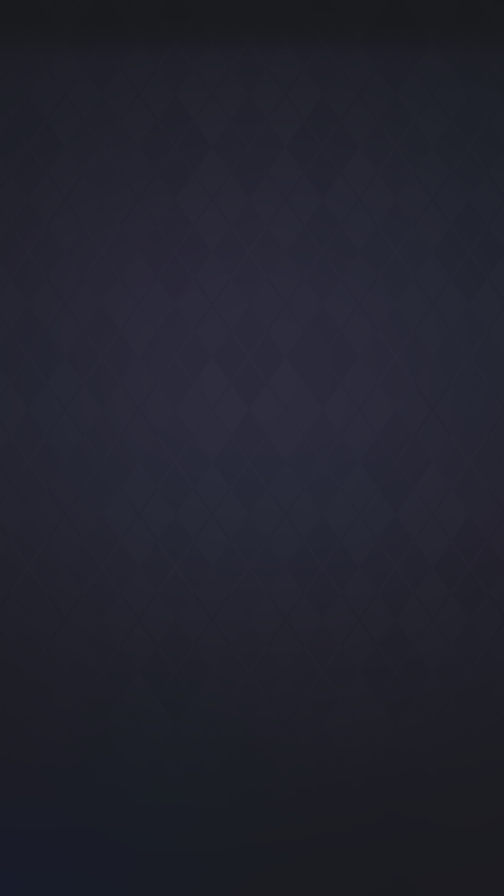
A Shadertoy shader for this pattern:

```glsl
// Dim argyle cloth: a lattice of faint diamonds, crossed by thin diagonal stitches
// that run through the diamond centres. A soft indigo glow lights the middle,
// and both the pattern and the colour fade out toward the top and bottom.

#define REPEATS     vec2(6.86, 8.53)    // diamonds across and down
#define ANCHOR      vec2(0.421, 0.543)  // centre of one light diamond
#define GLOW_CENTRE vec2(0.52, 0.58)
#define GLOW_SIZE   vec2(0.75, 0.35)
#define DARK_COLOUR vec3(0.098, 0.104, 0.124)
#define GLOW_COLOUR vec3(0.168, 0.167, 0.232)
#define LINE_WIDTH  0.0050              // fraction of canvas width
#define FILL_SHADE  0.0065
#define LINE_SHADE  0.0130
#define WEAR        0.0050              // brightness change between diamonds
#define TINT        0.0110              // strength of drifting colour patches

float hash(vec2 p) {
    vec3 h = fract(vec3(p.xyx) * 0.1031);
    h += dot(h, h.yzx + 33.33);
    return fract((h.x + h.y) * h.z);
}

float valueNoise(vec2 p) {
    vec2 cell = floor(p), f = fract(p);
    f = f * f * (3.0 - 2.0 * f);
    return mix(mix(hash(cell), hash(cell + vec2(1, 0)), f.x),
               mix(hash(cell + vec2(0, 1)), hash(cell + vec2(1, 1)), f.x), f.y);
}

// Signed distance from the nearest integer
vec2 centred(vec2 p) {
    return fract(p + 0.5) - 0.5;
}

void mainImage(out vec4 fragColor, in vec2 fragCoord) {
    vec2 uv = fragCoord / iResolution.xy;
    vec2 grid = (uv - ANCHOR) * REPEATS;

    // Lattice units per pixel and per canvas width, measured across a diagonal
    float pixel = length(REPEATS / iResolution.xy);
    float perWidth = pixel * iResolution.x;

    // Light and dark diamonds, each with its own slight wear
    vec2 local = abs(centred(grid));
    float light = 1.0 - smoothstep(-pixel, pixel, local.x + local.y - 0.5);
    float lightWear = hash(floor(grid + 0.5) + 40.0);
    float darkWear = hash(floor(grid) + 91.5);
    float shade = FILL_SHADE * (light - 0.5);
    shade += WEAR * (mix(darkWear, lightWear, light) - 0.5);

    // Stitches: dark over light diamonds, light over dark ones
    vec2 diagonal = abs(centred(vec2(grid.x + grid.y, grid.x - grid.y)));
    float halfWidth = 0.5 * LINE_WIDTH * perWidth;
    vec2 stitch = 1.0 - smoothstep(halfWidth - pixel, halfWidth + pixel, diagonal);
    float worn = 0.5 + 0.5 * valueNoise(grid * 1.3 + 17.0);
    shade += LINE_SHADE * max(stitch.x, stitch.y) * worn * mix(0.7, -0.8, light);

    // Glow over the dark ground
    vec2 away = (uv - GLOW_CENTRE) / GLOW_SIZE;
    float glow = exp(-dot(away, away));
    vec3 colour = mix(DARK_COLOUR, GLOW_COLOUR, glow);

    // Drifting patches between plum and slate, with a blue lower left corner
    float patches = valueNoise(uv * vec2(3.0, 7.0) + 5.0) - 0.5;
    colour += TINT * patches * vec3(1.0, -0.6, 0.1);
    float corner = exp(-dot(uv * vec2(3.0, 8.0), uv * vec2(3.0, 8.0)));
    colour += corner * vec3(-0.010, 0.002, 0.030);

    // Neutral dark band along the top
    colour = mix(colour, vec3(0.096, 0.101, 0.110), 0.8 * smoothstep(0.93, 0.98, uv.y));

    colour += shade * smoothstep(0.05, 0.5, glow);
    fragColor = vec4(colour, 1.0);
}
```
